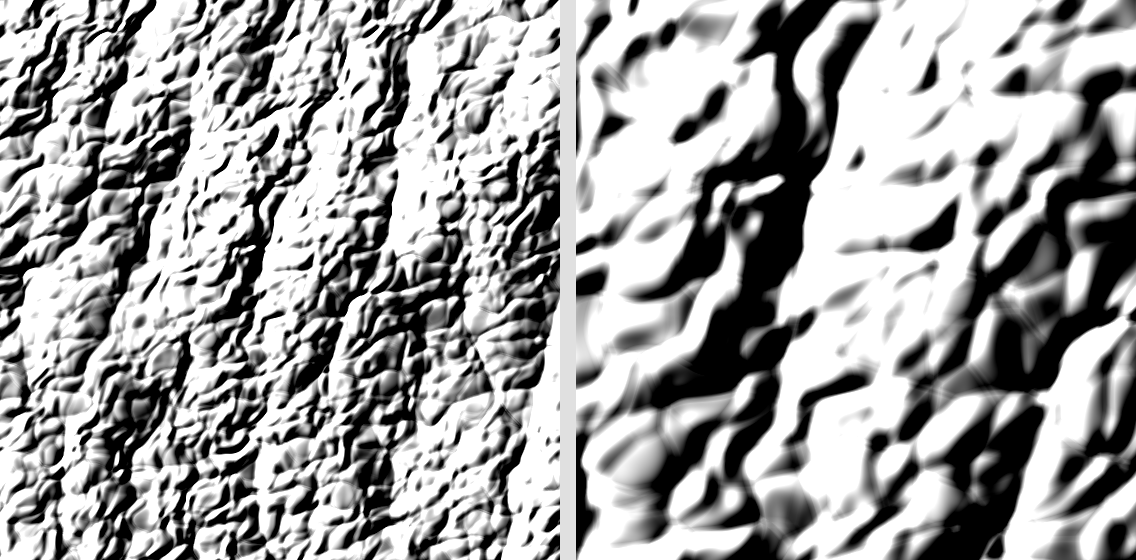
Left: the whole. Right: its middle third, enlarged.
Write a three.js fragment shader that draws this texture map.

```glsl
varying vec2 vUv;

const vec2 LIGHT_STEP = vec2(0.0026, -0.0018);
const vec2 SOFT_STEP = vec2(0.0011, 0.0015);

float hash1(vec2 cell) {
  vec3 q = fract(vec3(cell.xyx) * vec3(0.1031, 0.1030, 0.0973));
  q += dot(q, q.yzx + 33.33);
  return fract((q.x + q.y) * q.z);
}

vec2 hash2(vec2 cell) {
  return vec2(hash1(cell), hash1(cell + vec2(71.7, 19.3)));
}

float valueNoise(vec2 p) {
  vec2 cell = floor(p);
  vec2 f = fract(p);
  f = f * f * (3.0 - 2.0 * f);
  float low = mix(hash1(cell), hash1(cell + vec2(1.0, 0.0)), f.x);
  float high = mix(hash1(cell + vec2(0.0, 1.0)), hash1(cell + vec2(1.0)), f.x);
  return mix(low, high, f.y);
}

// Rounded bumps that meet in sharp creases
float cellDomes(vec2 p, float jitter) {
  vec2 cell = floor(p);
  vec2 f = fract(p);
  float nearest = 8.0;
  for (int j = -1; j <= 1; j++) {
    for (int i = -1; i <= 1; i++) {
      vec2 offset = vec2(float(i), float(j));
      vec2 center = offset + 0.5 + jitter * (hash2(cell + offset) - 0.5);
      vec2 d = center - f;
      nearest = min(nearest, dot(d, d));
    }
  }
  return -nearest;
}

// Upright below, leaning to the right towards the upper left corner
vec2 bendGrain(vec2 p, float lean, float sway) {
  float slant = lean * p.y * p.y * (1.1 - 0.8 * p.x);
  float wave = sin(7.0 * p.y + 4.0 * p.x) + 0.5 * sin(17.0 * p.y - 9.0 * p.x + 1.3);
  return vec2(p.x - slant + sway * wave, p.y);
}

vec2 wobble(vec2 p, float scale, float amount) {
  vec2 n = vec2(valueNoise(p * scale + 5.2), valueNoise(p * scale + 41.7));
  return p + amount * (n - 0.5);
}

float barkHeight(vec2 p) {
  float roughness = mix(0.4, 1.6, valueNoise(p * 4.0 + 12.4));
  float plating = mix(0.5, 1.5, valueNoise(p * 4.0 + 57.1));
  vec2 w = wobble(p, 25.0, 0.024);
  vec2 g = bendGrain(w, 0.2, 0.006);

  // Upright ridges
  float h = 0.078 * cellDomes(g * vec2(9.0, 4.2) + 20.0, 0.95);
  // Cross plates rising slightly to the right
  vec2 plate = vec2(g.x, w.y - 0.16 * w.x);
  h += 0.0215 * plating * cellDomes(plate * vec2(14.0, 32.0) + 60.0, 0.95);
  // Short slanted grains
  vec2 grain = vec2(g.x - 0.15 * w.y, w.y);
  h += 0.0135 * roughness * cellDomes(grain * vec2(37.0, 25.0) + 90.0, 0.95);
  // Fine grit
  vec2 grit = vec2(w.x - 0.3 * w.y, w.y + 0.2 * w.x);
  h += 0.0135 * roughness * valueNoise(grit * vec2(68.0, 54.0) + 130.0);
  return h;
}

float slopeAlong(vec2 p, vec2 stepDir) {
  float rise = barkHeight(p + stepDir) - barkHeight(p - stepDir);
  return rise / (2.0 * length(stepDir));
}

// Averages two neighbouring slopes to soften the creases
float softSlope(vec2 p, vec2 stepDir, vec2 side) {
  return 0.5 * (slopeAlong(p + side, stepDir) + slopeAlong(p - side, stepDir));
}

void main() {
  // Hard light from the upper left over brighter and darker strips
  vec2 strip = bendGrain(wobble(vUv, 25.0, 0.024), 0.2, 0.006) * vec2(11.0, 4.5);
  float patches = 1.15 * (valueNoise(strip + 33.0) - 0.5);
  float shade = 0.745 + patches + softSlope(vUv, LIGHT_STEP, SOFT_STEP);
  gl_FragColor = vec4(vec3(clamp(shade, 0.0, 1.0)), 1.0);
}
```
